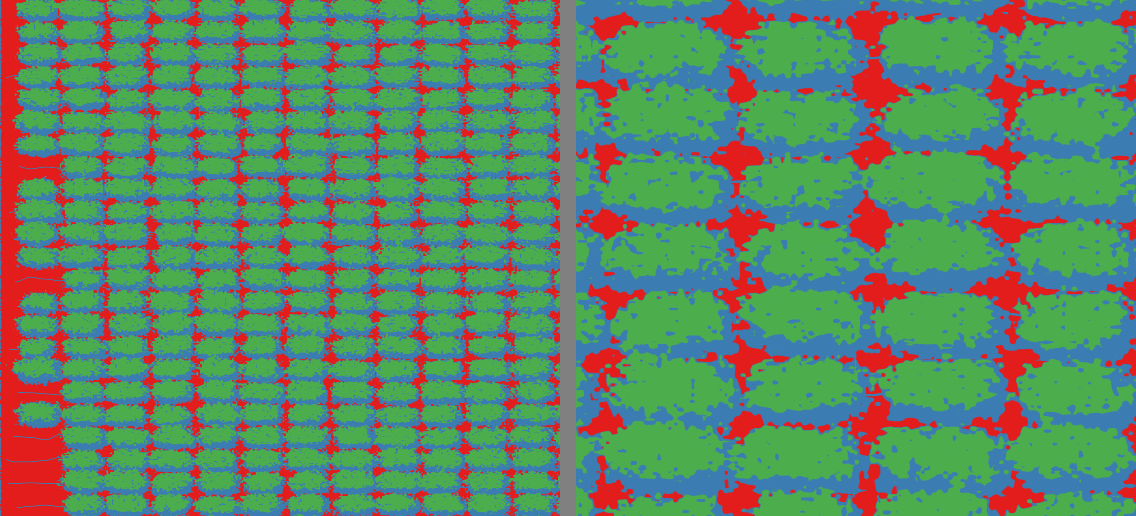
Left: the whole. Right: its middle third, enlarged.
Reproduce this pattern procedurally as a WebGL 2 fragment shader.

```glsl
#version 300 es
precision highp float;
// Rows of ragged, pillow-shaped tufts on a red ground, 12 columns by 23 rows.
// Each tuft is a noisy superellipse: a blue body with a smaller green face set
// up and left, so blue shows as shade. Gaps in column 0 leave bare threads.

uniform vec2 u_resolution;
out vec4 fragColor;

const vec2 GRID = vec2(12.45, 22.9);        // cells across and down the canvas
const float LEFT_MARGIN = 0.345;            // bare strip, in cells
const vec3 GROUND = vec3(0.89, 0.11, 0.11);
const vec3 SHADE = vec3(0.23, 0.49, 0.70);
const vec3 FACE = vec3(0.30, 0.68, 0.30);
const vec2 BODY_RADIUS = vec2(0.52, 0.56);
const vec2 BODY_SHIFT = vec2(0.015, -0.05);
const vec2 FACE_RADIUS = vec2(0.455, 0.395);
const vec2 FACE_SHIFT = vec2(-0.04, 0.08);
const vec2 SQUARENESS = vec2(2.0, 2.9);     // range of superellipse exponents
const float BODY_ROUGH = 0.55;
const float FACE_ROUGH = 0.70;
const float SPECKLE_LEVEL = 0.83;           // higher means fewer specks
const vec2 JITTER = vec2(0.09, 0.10);
const float THREAD_HALF_WIDTH = 0.018;
const float THREAD_WOBBLE = 0.26;
const float EDGE_STRIP = 0.022;

float hash(vec2 p) {
  return fract(sin(dot(p, vec2(127.1, 311.7))) * 43758.5453);
}

float noise(vec2 p) {
  vec2 i = floor(p), f = fract(p);
  f = f * f * (3.0 - 2.0 * f);
  return mix(mix(hash(i), hash(i + vec2(1, 0)), f.x),
             mix(hash(i + vec2(0, 1)), hash(i + vec2(1, 1)), f.x), f.y);
}

// Signed superellipse field: -1 at the centre, 0 on the outline
float pillow(vec2 p, vec2 radius, float power) {
  vec2 a = pow(abs(p / radius), vec2(power));
  return pow(a.x + a.y, 1.0 / power) - 1.0;
}

// Antialiased coverage of the region where the field is negative
float cover(float field) {
  float w = clamp(0.6 * fwidth(field), 0.001, 0.2);
  return 1.0 - smoothstep(-w, w, field);
}

bool isMissing(vec2 id) {
  int row = int(id.y);
  return id.x < 0.5 && (id.x < -0.5 || row < 4 || (row < 20 && row % 5 == 0));
}

void main() {
  vec2 q = gl_FragCoord.xy / u_resolution * GRID - vec2(LEFT_MARGIN, 0.0);
  vec2 home = floor(q);

  // Shared edge roughness, finer and coarser
  float fine = noise(q * vec2(24.0, 14.0));
  float coarse = noise(q * vec2(8.0, 5.0) + 31.7);
  float rough = 0.6 * fine + 0.4 * coarse - 0.5;

  // Nearest body and face among neighbouring tufts
  float body = 9.0, face = 9.0;
  for (int j = -1; j <= 1; j++) {
    for (int i = -1; i <= 1; i++) {
      vec2 id = home + vec2(i, j);
      if (isMissing(id)) continue;
      vec2 rnd = vec2(hash(id + 3.1), hash(id + 17.9));
      vec2 rnd2 = vec2(hash(id + 41.3), hash(id + 67.7));
      vec2 size = mix(vec2(0.90, 0.91), vec2(1.06, 1.06), rnd2);
      float wear = 0.2 * rnd.x;
      if (id.x < 0.5) {                     // the first column is less even
        size *= mix(0.86, 1.06, rnd.y);
        if (id.y < 12.0) wear += 0.5;
      }
      vec2 p = q - id - 0.5 - JITTER * (rnd - 0.5);
      p.y += 0.16 * (rnd2.x - 0.5) * p.x;
      p /= size;
      float power = mix(SQUARENESS.x, SQUARENESS.y, hash(id + 83.9));
      float tuft = pillow(p - BODY_SHIFT, BODY_RADIUS, power) + BODY_ROUGH * rough;
      float top = pillow(p - FACE_SHIFT, FACE_RADIUS, power + 0.4)
                + (FACE_ROUGH + wear) * rough + 0.15 * wear;
      body = min(body, tuft);
      face = min(face, max(top, tuft + 0.02));
    }
  }

  // Blue specks through the face, denser toward its rim
  float speck = 0.75 * noise(q * vec2(16.0, 11.0) + 91.3)
              + 0.25 * noise(q * vec2(33.0, 19.0) + 53.9);
  float rim = clamp(face + 1.0, 0.0, 1.0);
  face = max(face, speck - SPECKLE_LEVEL + 0.16 * rim * rim);

  // Thin wandering threads, full across empty places
  vec2 gap = vec2(floor(q.x + 0.5), home.y);
  float wander = noise(vec2(q.x * 3.0, home.y * 7.0)) - 0.5;
  float offset = abs(q.y - home.y - 0.5 - THREAD_WOBBLE * wander);
  float px = GRID.y / u_resolution.y;
  float thread = 1.0 - smoothstep(-0.5 * px, 0.5 * px, offset - THREAD_HALF_WIDTH);
  bool bare = isMissing(vec2(0.0, home.y)) && q.x < 1.1;
  float start = -0.22 + 0.3 * hash(vec2(home.y, 5.0));
  thread *= step(start, q.x) * (bare ? 1.0 : step(0.55, hash(gap + 7.7)));

  // Ragged strip along the left side
  float strip = cover(q.x + LEFT_MARGIN - EDGE_STRIP * 2.0 * fine);

  vec3 color = mix(GROUND, SHADE, max(thread, strip));
  color = mix(color, SHADE, cover(body));
  color = mix(color, FACE, cover(face));
  fragColor = vec4(color, 1.0);
}
```
